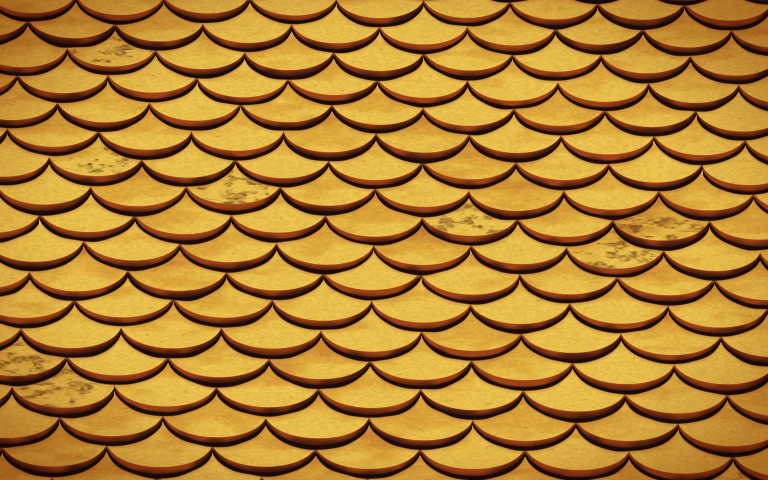
Reproduce this pattern procedurally as a Shadertoy shader.

```glsl
// Rows of overlapping golden roof scales with thick red-brown rims and dark shadows
#define PITCH_TOP 0.181    // scale width at the top row, canvas heights
#define PITCH_GROW 0.00228 // extra width per row further down
#define ROW_STEP 0.055     // height of the first row
#define ROW_GROW 0.00024   // quadratic growth of the row spacing
#define ROW_START 0.048    // lower edge of row 0, from the top
#define ROW_TILT 0.013     // downward slope to the right
#define ARC_DEPTH 0.81     // height of the curved lower edge, in rows
#define ARC_ROUND 0.95     // 0 is a parabola, 1 a full half ellipse
#define RIM 0.23           // rim thickness at the middle, in rows
#define SHADOW 0.10        // solid shadow below the rim, in rows
#define JITTER 0.06        // placement error of single scales
#define WORN_SHARE 0.06    // share of heavily stained scales

const vec3 GOLD_LIGHT = vec3(0.91, 0.75, 0.30);
const vec3 GOLD_MID   = vec3(0.86, 0.65, 0.23);
const vec3 GOLD_DEEP  = vec3(0.77, 0.48, 0.18);
const vec3 RIM_WARM   = vec3(0.62, 0.26, 0.09);
const vec3 RIM_DARK   = vec3(0.27, 0.10, 0.05);
const vec3 SHADE      = vec3(0.10, 0.045, 0.035);

float hash(vec2 p) {
    vec3 q = fract(p.xyx * vec3(0.1031, 0.1030, 0.0973));
    q += dot(q, q.yzx + 33.33);
    return fract((q.x + q.y) * q.z);
}

float noise(vec2 p) {
    vec2 i = floor(p), f = fract(p);
    f = f * f * (3.0 - 2.0 * f);
    return mix(mix(hash(i), hash(i + vec2(1, 0)), f.x),
               mix(hash(i + vec2(0, 1)), hash(i + vec2(1, 1)), f.x), f.y);
}

float fbm(vec2 p) {
    float sum = 0.0, amp = 0.5;
    for (int i = 0; i < 4; i++) {
        sum += amp * noise(p);
        p = p * 2.03 + 17.1;
        amp *= 0.5;
    }
    return sum;
}

// Gilded face: h is the distance above the rim in rows, u runs -1..1 across
vec3 faceColor(vec2 p, vec2 id, float u, float h) {
    float mottle = fbm(p * vec2(14.0, 44.0) + 40.0);
    float light = 0.80 - 0.36 * h - 0.22 * u * u + 0.08 * u + 0.7 * (mottle - 0.47);
    light += 0.34 * (hash(id + 7.0) - 0.5) + 0.3 * (noise(p * 4.0 + 5.0) - 0.5);
    vec3 col = mix(GOLD_DEEP, GOLD_MID, smoothstep(-0.05, 0.4, light));
    col = mix(col, GOLD_LIGHT, smoothstep(0.36, 0.64, light));
    col *= 0.96 + 0.08 * noise(p * vec2(160.0, 320.0));

    // Stains and flecks, strong on a few scales and faint on the rest
    float worn = step(1.0 - WORN_SHARE, hash(id + 31.0));
    float stain = fbm(p * vec2(40.0, 110.0) + 90.0);
    float fleck = noise(p * vec2(140.0, 300.0));
    float wear = worn * smoothstep(0.46, 0.68, stain) * (0.1 + 0.7 * fleck);
    wear += (0.2 + 0.4 * worn) * smoothstep(0.86, 0.96, fleck) * smoothstep(0.47, 0.6, stain);
    return mix(col, vec3(0.42, 0.24, 0.09), clamp(wear, 0.0, 0.7));
}

// Rim side: v runs 0 at the upper lip to 1 at the underside
vec3 rimColor(vec2 p, vec2 id, float u, float v) {
    float glow = 0.74 - 0.15 * u * u - 0.15 * u + 0.6 * (noise(p * 34.0) - 0.5);
    glow += 0.4 * (hash(id + 3.0) - 0.5);
    vec3 col = mix(RIM_DARK, RIM_WARM, clamp(glow * 1.5 - 0.95 * v, 0.0, 1.0));
    col = mix(col, SHADE, 0.6 * smoothstep(0.75, 1.0, v));
    return mix(col, vec3(0.80, 0.46, 0.16), 0.4 * (1.0 - smoothstep(0.0, 0.18, v)));
}

void mainImage(out vec4 fragColor, in vec2 fragCoord) {
    vec2 p = (fragCoord - 0.5 * iResolution.xy) / iResolution.y;

    // Continuous row coordinate, growing downward, with slightly bowed rows
    float bow = 0.012 * p.x * p.x * (0.5 - p.y);
    float drop = 0.5 - p.y - ROW_TILT * p.x - bow - ROW_START;
    float root = sqrt(ROW_STEP * ROW_STEP + 4.0 * ROW_GROW * drop);
    float s = (root - ROW_STEP) / (2.0 * ROW_GROW);
    float pixel = 1.0 / (iResolution.y * root);

    // Paint from the lower rows up, as each row overlaps the one below
    vec3 col = GOLD_MID;
    float base = ceil(s);
    for (int i = 2; i >= -1; i--) {
        float row = base + float(i);
        float pitch = PITCH_TOP + PITCH_GROW * row;
        float across = (p.x + 0.008 + 0.00156 * row) / pitch - 0.5 * mod(row, 2.0);
        vec2 id = vec2(floor(across + 0.5), row) + 50.0;
        float u = 2.0 * (across + 50.0 - id.x) + 0.5 * JITTER * (hash(id) - 0.5);
        float u2 = min(u * u, 1.0);

        // Elliptic lower edge, with a flatter lip where the rim tapers
        float curve = sqrt(1.0 - ARC_ROUND * u2);
        float edge = row - ARC_DEPTH * (1.0 - curve) / (1.0 - sqrt(1.0 - ARC_ROUND));
        edge += JITTER * (2.0 * hash(id + 11.0) - 1.0 + u * (hash(id + 23.0) - 0.5));
        float rim = RIM * (1.0 - 0.4 * u2) * (0.88 + 0.24 * hash(id + 19.0));
        float lip = edge - rim;
        float soft = pixel * (0.6 + 0.5 * u2 * u2);

        float below = s - edge;
        float reach = SHADOW * (0.7 + 0.7 * noise(p * 25.0 + 9.0));
        float shade = 1.0 - smoothstep(reach - 0.02, reach + 0.02 + soft, below);
        float contact = 0.5 * (1.0 - smoothstep(reach, reach + 0.16, below));
        col = mix(col, GOLD_DEEP, contact);
        col = mix(col, SHADE, shade);
        col = mix(col, rimColor(p, id, u, (s - lip) / rim), smoothstep(soft, -soft, below));
        col = mix(col, faceColor(p, id, u, lip - s), smoothstep(soft, -soft, s - lip));
    }

    // Warm darkening toward the canvas border
    vec2 q = p * vec2(iResolution.y / iResolution.x, 1.0);
    float vignette = smoothstep(0.14, 0.5, dot(q, q));
    col *= mix(vec3(1.0), vec3(0.74, 0.58, 0.46), vignette);
    fragColor = vec4(clamp(col, 0.0, 1.0), 1.0);
}
```
